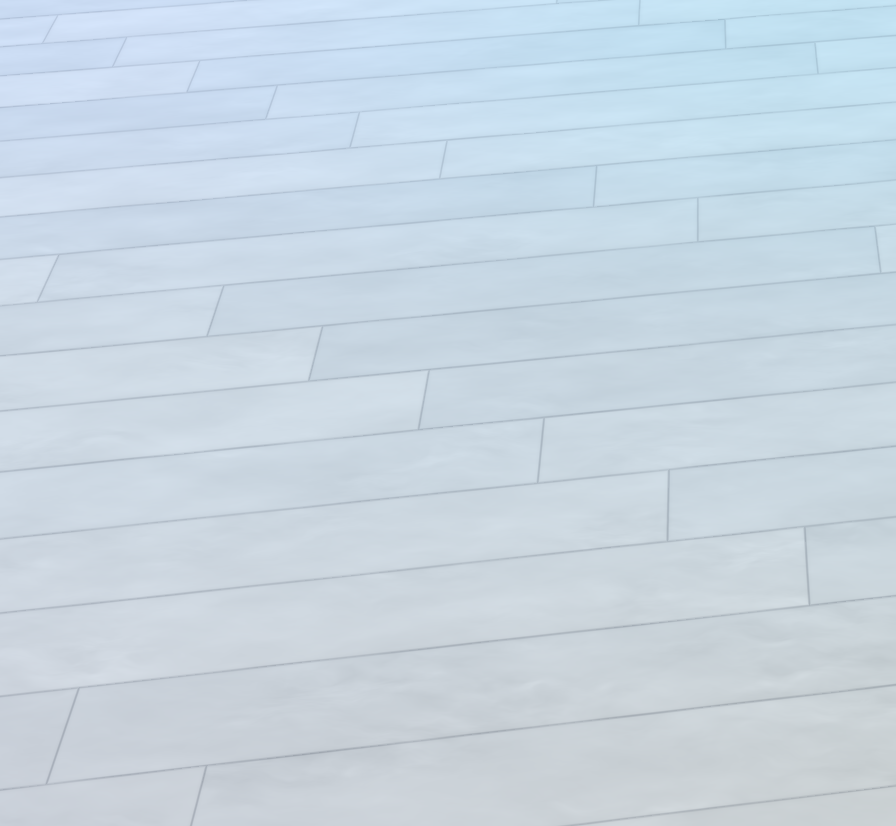
Reproduce this texture procedurally as a WebGL 2 fragment shader.

```glsl
#version 300 es
precision highp float;
// Pale whitewashed plank floor in perspective, with staggered joints and cool window light.
uniform vec2 u_resolution;
out vec4 fragColor;

float hash(vec2 p) {
  vec3 q = fract(vec3(p.xyx) * 0.1031);
  q += dot(q, q.yzx + 33.33);
  return fract((q.x + q.y) * q.z);
}

float noise(vec2 p) {
  vec2 i = floor(p), f = fract(p);
  f = f * f * (3.0 - 2.0 * f);
  return mix(mix(hash(i), hash(i + vec2(1, 0)), f.x),
             mix(hash(i + vec2(0, 1)), hash(i + vec2(1, 1)), f.x), f.y);
}

float fbm(vec2 p) {
  float sum = 0.0, amp = 0.5;
  for (int i = 0; i < 4; i++) {
    sum += amp * noise(p);
    p = p * 2.03 + 17.3;
    amp *= 0.5;
  }
  return sum;
}

// Soft dark line of a given half width at distance d
float seam(float d, float halfWidth, float pixel) {
  return 1.0 - smoothstep(0.0, halfWidth + pixel, d);
}

// Light falling on the floor: neutral near the viewer, blue far away
vec3 floorLight(vec2 p, float top) {
  float h = p.y / top;
  vec3 near = mix(vec3(0.800, 0.825, 0.860), vec3(0.805, 0.828, 0.835), p.x);
  vec3 middle = mix(vec3(0.798, 0.845, 0.890), vec3(0.790, 0.848, 0.885), p.x);
  vec3 far = mix(vec3(0.810, 0.875, 0.965), vec3(0.755, 0.880, 0.945), smoothstep(0.1, 0.9, p.x));
  vec3 light = mix(near, middle, smoothstep(0.0, 0.55, h));
  return mix(light, far, smoothstep(0.52, 1.0, h));
}

void main() {
  float pixel = 1.0 / u_resolution.x;
  vec2 p = gl_FragCoord.xy * pixel;
  float top = u_resolution.y * pixel;
  float depth = top - p.y;

  // Perspective rows, counted upward from the bottom
  float w = depth + 0.9017 + 0.03125 * p.x;
  float rows = (28.71 - 1.384 * p.x) / w - 16.1;
  float row = floor(rows);
  float rowHeight = w * w / 28.0;

  // Staggered planks along each row, joints converging far above
  float reach = depth + 1.276;
  float period = 0.485 - 0.004 * row;
  float stagger = 0.699 + 0.1706 * row + 0.11 * step(7.0, row) + 0.094 * step(9.0, row);
  float along = (p.x - 0.781) / (reach * period) + stagger;
  float plank = floor(along);
  vec2 id = vec2(plank + 40.0, row + 20.0);
  float tone = hash(id);

  // Brushed grain, cloudy whitewash and small mottled streaks
  vec2 g = vec2(along, rows) + 9.0 * vec2(tone, hash(id + 7.7));
  float cloud = fbm(g * vec2(7.0, 2.5)) - 0.47;
  float bend = fbm(g * vec2(9.0, 2.0) + 31.0);
  float grain = fbm(vec2(g.x * 24.0 + g.y * 3.0, g.y * 8.0 + bend * 4.0)) - 0.47;
  float patches = smoothstep(0.42, 0.68, fbm(g * vec2(5.0, 1.6) + 63.0));
  float nearness = 1.0 - smoothstep(0.25, 1.0, p.y / top);
  vec3 color = floorLight(p, top);
  color += (tone - 0.5) * vec3(0.034, 0.028, 0.022);
  color += cloud * 0.055;
  color += grain * mix(0.020, 0.075, patches) * (0.35 + 0.65 * nearness);

  // Long seams and short joints, soft and worn unevenly
  float rowDist = abs(rows - round(rows)) * rowHeight;
  float jointDist = abs(along - round(along)) * period * reach;
  float halfWidth = mix(0.0006, 0.0011, nearness);
  float wear = 0.45 + 0.65 * noise(vec2(along * 13.0, round(rows) * 5.3));
  float fade = mix(0.48, 0.78, nearness);
  float lines = max(seam(rowDist, halfWidth, pixel) * wear,
                    seam(jointDist, halfWidth, pixel) * 0.95);
  float shade = 1.0 - smoothstep(0.0, 0.006, min(rowDist, jointDist));
  color -= 0.014 * shade;
  color = mix(color, color * vec3(0.79, 0.80, 0.82), clamp(lines * fade, 0.0, 1.0));

  fragColor = vec4(clamp(color, 0.0, 1.0), 1.0);
}
```
